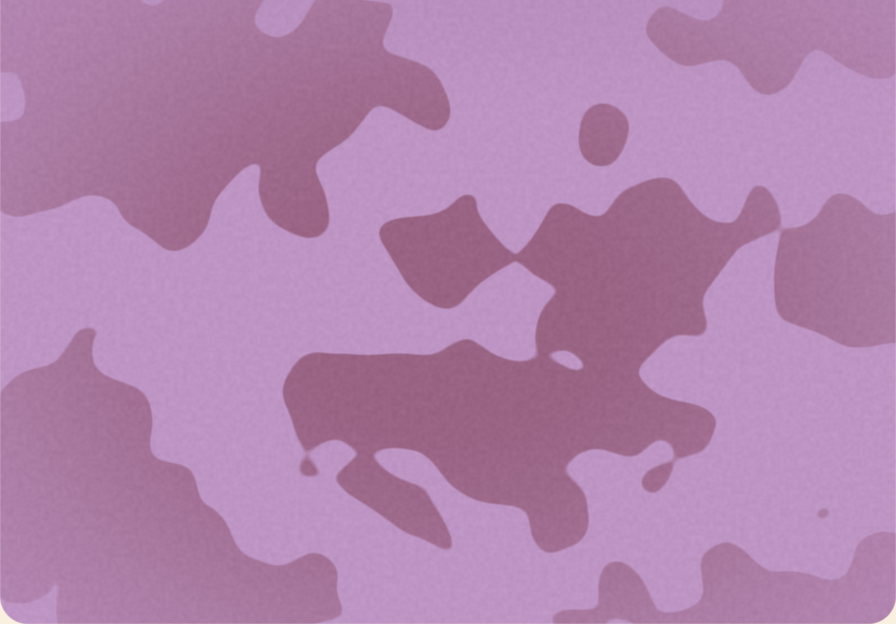
Give the GLSL for this pattern, as a Shadertoy shader.

```glsl
// Mauve camouflage patches with lobed edges on a grainy lilac card

vec2 gradientAt(vec2 cell) {
    vec3 h = fract(cell.xyx * vec3(0.1031, 0.1030, 0.0973));
    h += dot(h, h.yzx + 33.33);
    float angle = 6.2832 * fract((h.x + h.y) * h.z);
    return vec2(cos(angle), sin(angle));
}

// Gradient noise, roughly -0.7 to 0.7
float gradientNoise(vec2 p) {
    vec2 i = floor(p), f = p - i;
    vec2 u = f * f * f * (f * (f * 6.0 - 15.0) + 10.0);
    float a = dot(gradientAt(i), f);
    float b = dot(gradientAt(i + vec2(1, 0)), f - vec2(1, 0));
    float c = dot(gradientAt(i + vec2(0, 1)), f - vec2(0, 1));
    float d = dot(gradientAt(i + vec2(1, 1)), f - vec2(1, 1));
    return mix(mix(a, b, u.x), mix(c, d, u.x), u.y);
}

float smoothMin(float a, float b, float k) {
    float h = max(k - abs(a - b), 0.0) / k;
    return min(a, b) - 0.25 * h * h * k;
}

// Broad masses: centre in xy, radii in zw
const vec4 masses[9] = vec4[9](
    vec4(0.81, 0.31, 0.31, 0.14), vec4(1.00, 0.56, 0.13, 0.20),
    vec4(0.72, 0.54, 0.08, 0.13), vec4(0.28, 0.84, 0.37, 0.21),
    vec4(0.10, 0.25, 0.20, 0.17), vec4(0.27, 0.07, 0.24, 0.12),
    vec4(1.40, 0.56, 0.19, 0.15), vec4(1.33, 0.97, 0.22, 0.10),
    vec4(1.25, 0.00, 0.34, 0.12));

// Signed field of the patches, negative inside
float patchField(vec2 p) {
    vec2 warp = vec2(gradientNoise(p * 6.0 + 3.7), gradientNoise(p * 6.0 + 19.2));
    vec2 q = p + 0.035 * warp;
    float d = 1.0;
    for (int i = 0; i < 9; i++) {
        vec4 m = masses[i];
        float ellipse = (length((q - m.xy) / m.zw) - 1.0) * min(m.z, m.w);
        d = smoothMin(d, ellipse, 0.03);
    }
    return d + 0.15 * gradientNoise(q * 8.5 + 41.3) + 0.008;
}

void mainImage(out vec4 fragColor, in vec2 fragCoord) {
    vec2 p = fragCoord / iResolution.y;
    float aspect = iResolution.x / iResolution.y;
    vec2 fromCentre = p - vec2(0.5 * aspect, 0.5);

    // Patches are darkest mid-canvas and fade towards the corners
    float fade = smoothstep(0.16, 0.92, length(fromCentre * vec2(0.88, 1.15)));
    vec3 mauve = mix(vec3(0.60, 0.39, 0.515), vec3(0.70, 0.525, 0.695), fade);
    vec3 lilac = vec3(0.742, 0.582, 0.765) - 0.02 * smoothstep(0.8, 1.0, p.y);

    float d = patchField(p);
    float edge = fwidth(d) + 0.001;
    vec3 color = mix(mauve, lilac, smoothstep(-edge, edge, d));

    // Fine paper grain
    float grain = gradientNoise(p * 140.0) + 0.7 * gradientNoise(p * 75.0 + 8.1);
    color += 0.022 * grain;

    // Rounded lower corners on cream
    float radius = 0.045;
    vec2 corner = vec2(abs(fromCentre.x) - 0.5 * aspect, -p.y) + radius;
    float outside = length(max(corner, 0.0)) - radius;
    float pixel = 1.0 / iResolution.y;
    color = mix(color, vec3(0.98, 0.94, 0.88), smoothstep(-pixel, pixel, outside));

    fragColor = vec4(color, 1.0);
}
```
